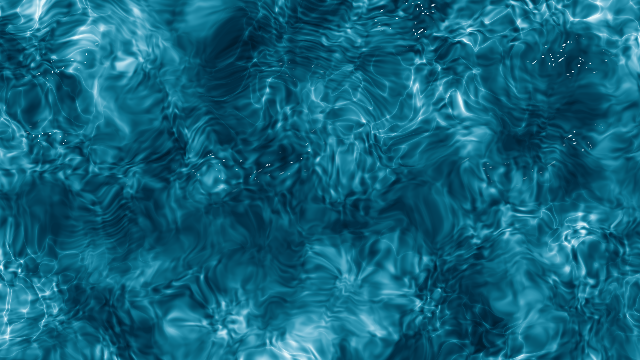
Write a WebGL 1 fragment shader that draws this texture.

```glsl
precision highp float;

uniform vec2 u_resolution;

vec2 hash2(vec2 p) {
  vec3 a = fract(p.xyx * vec3(0.1031, 0.1030, 0.0973));
  a += dot(a, a.yzx + 33.33);
  return fract((a.xx + a.yz) * a.zy);
}

float corner(vec2 cell, vec2 offset) {
  return dot(hash2(cell) * 2.0 - 1.0, offset);
}

// Gradient noise scaled to roughly unit variance
float noise(vec2 p) {
  vec2 i = floor(p), f = fract(p), e = vec2(1.0, 0.0);
  vec2 w = f * f * (3.0 - 2.0 * f);
  float low = mix(corner(i, f), corner(i + e, f - e), w.x);
  float high = mix(corner(i + e.yx, f - e.yx), corner(i + 1.0, f - 1.0), w.x);
  return 5.8 * mix(low, high, w.y);
}

// Refraction: each finer wave bends the surface a little more
vec2 refractSurface(vec2 p) {
  float frequency = 5.0, amount = 0.014;
  for (int i = 0; i < 4; i++) {
    p += amount * vec2(noise(p * frequency + 3.7), noise(p * frequency + 19.2));
    frequency *= 2.1;
    amount *= 0.5;
  }
  return p;
}

// Thin bright crests on a softer swell
float ripple(vec2 p) {
  float crest = 0.75 - abs(noise(p));
  return 0.7 * crest + 0.6 * noise(p * 1.6 + 5.3);
}

float vein(vec2 p, float sharpness) {
  return exp(-sharpness * abs(noise(p)));
}

// Sparse tilted sun glints, one candidate per cell
float glints(vec2 p) {
  vec2 g = p * vec2(62.0, 88.0) + 0.8 * noise(p * 21.0);
  vec2 cell = floor(g);
  vec2 d = fract(g) - 0.25 - 0.5 * hash2(cell);
  d.y -= 0.3 * d.x;
  vec2 pick = hash2(cell + 71.0);
  float size = 0.16 + 0.16 * pick.y;
  return step(0.8, pick.x) * smoothstep(size, 0.3 * size, length(d * vec2(0.8, 1.2)));
}

float rise(float from, float to, float x) {
  return clamp((x - from) / (to - from), 0.0, 1.0);
}

vec3 waterColor(float light) {
  vec3 c = mix(vec3(0.0, 0.19, 0.28), vec3(0.01, 0.28, 0.38), rise(-1.5, -0.6, light));
  c = mix(c, vec3(0.02, 0.37, 0.47), rise(-0.6, 0.06, light));
  c = mix(c, vec3(0.05, 0.47, 0.58), rise(0.06, 0.66, light));
  c = mix(c, vec3(0.18, 0.59, 0.70), rise(0.66, 1.3, light));
  c = mix(c, vec3(0.49, 0.76, 0.85), rise(1.3, 2.1, light));
  c = mix(c, vec3(0.88, 0.96, 0.98), rise(2.1, 3.1, light));
  return mix(c, vec3(0.0, 0.12, 0.19), rise(-1.7, -2.7, light));
}

void main() {
  vec2 p = gl_FragCoord.xy / u_resolution.y;
  vec2 q = refractSurface(p);

  // Dark depths and pale shallows
  float light = 0.50 * noise(q * 3.1 + 11.4);
  light += 0.38 * noise(q * 6.7 + 2.8);
  light += 0.28 * noise(q * 15.0 + 7.1);

  // Darker middle, paler foot
  vec2 fromMiddle = (p - vec2(0.95, 0.55)) * vec2(1.3, 2.2);
  light += 0.1 - 0.5 * exp(-2.0 * dot(fromMiddle, fromMiddle));
  light += 0.35 * smoothstep(0.4, 0.0, p.y);

  // Flat ripples above, upright ones below, in patches
  vec2 slanted = q + vec2(0.0, 0.25 * noise(p * 2.3 + 15.0) * 0.3 + 0.15 * q.x);
  float upright = smoothstep(-0.5, 0.5, noise(p * 4.1 + 27.0) + 1.0 - 2.2 * p.y);
  float flatWaves = ripple(slanted * vec2(17.0, 46.0));
  float uprightWaves = ripple(q * vec2(40.0, 17.0) + 40.0);
  float rough = smoothstep(-1.2, 1.2, noise(q * 4.7 + 51.0));
  light += (0.32 + 0.4 * rough) * mix(flatWaves, uprightWaves, upright);

  // Broken glassy chop
  light += (0.12 + 0.22 * rough) * noise(q * vec2(50.0, 66.0) + 13.0);

  // Caustic web, strongest near the corners
  float lit = smoothstep(-0.3, 1.4, noise(p * 3.3 + 63.0) + 1.2 * length(p - vec2(0.89, 0.5)) - 0.4);
  light += lit * (1.3 * vein(q * 9.0 + 9.0, 6.0) + 1.1 * vein(q * 20.0 + 31.0, 4.5) - 0.3);

  // Glint clusters on the upper water
  float cluster = smoothstep(1.0, 1.7, noise(p * vec2(4.0, 6.5) + 8.0));
  float sparkle = glints(p) * cluster * smoothstep(0.4, 0.6, p.y);

  vec3 color = mix(waterColor(light), vec3(0.93, 0.98, 1.0), sparkle);
  gl_FragColor = vec4(color, 1.0);
}
```
